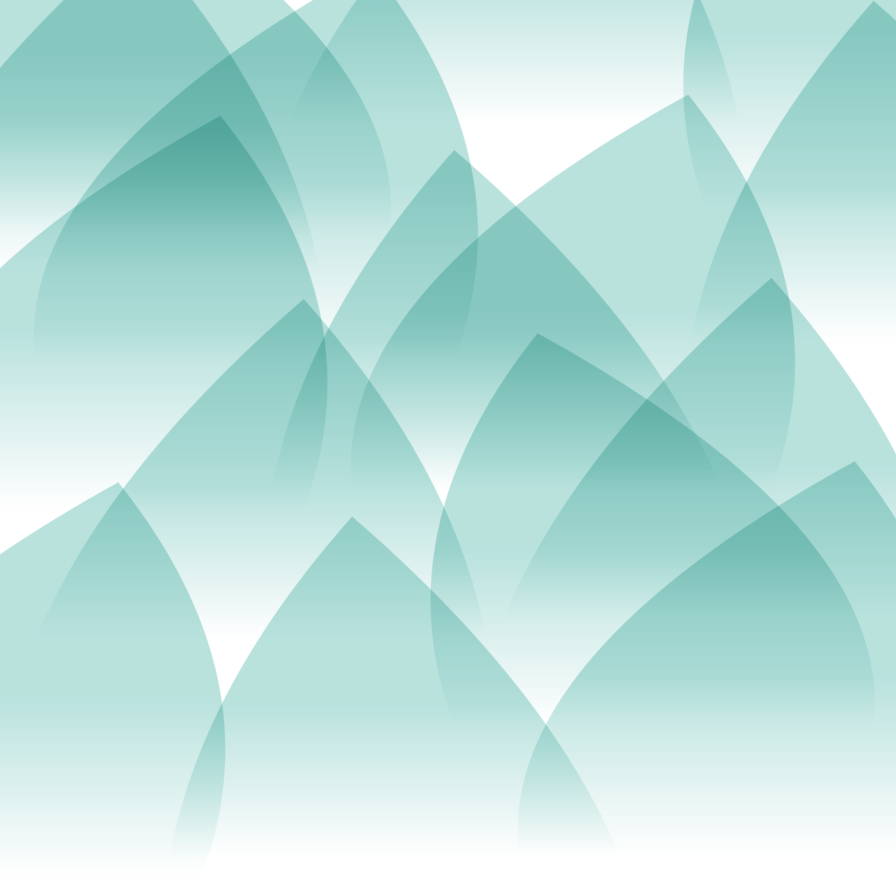
This background is drawn by a three.js fragment shader. Its source:

```glsl
varying vec2 vUv;

// Signed distance inside a curved edge: x = slope * depth - bend * depth^2
float insideEdge(float x, float depth, float slope, float bend) {
  float steepness = slope - 2.0 * bend * depth;
  float gap = slope * depth - bend * depth * depth - x;
  return gap / sqrt(1.0 + steepness * steepness);
}

// Coverage of a leaning peak that dissolves downwards; p is relative to its tip
float peak(vec2 p, float broad) {
  float depth = -p.y;
  float shallowSide = insideEdge(-p.x, depth, mix(1.16, 1.82, broad), mix(0.98, 2.2, broad));
  float steepSide = insideEdge(p.x, depth, mix(0.89, 0.80, broad), mix(0.93, 1.34, broad));
  float shape = smoothstep(-0.001, 0.001, min(shallowSide, steepSide));
  float fade = 1.0 - clamp((depth - mix(0.21, 0.24, broad)) / mix(0.17, 0.20, broad), 0.0, 1.0);
  return shape * fade;
}

void main() {
  vec3 color = vec3(1.0);

  // Staggered rows of translucent peaks, multiplied over white
  for (int row = 0; row < 5; row++) {
    for (int column = 0; column < 3; column++) {
      float index = float(row * 3 + column);
      float shift = fract(index * 0.77);
      float variety = fract(index * 0.618);
      vec2 tip = vec2(0.06 + 0.33 * float(column) + 0.3 * shift,
                      1.23 - 0.19 * float(row) + 0.1 * (variety - 0.5));
      vec2 p = vUv - tip;
      p.x *= variety < 0.35 ? -1.0 : 1.0;
      float broad = 1.0 - mod(index, 2.0);
      color *= mix(vec3(1.0), vec3(0.725, 0.885, 0.868), peak(p, broad));
    }
  }

  gl_FragColor = vec4(color, 1.0);
}
```
